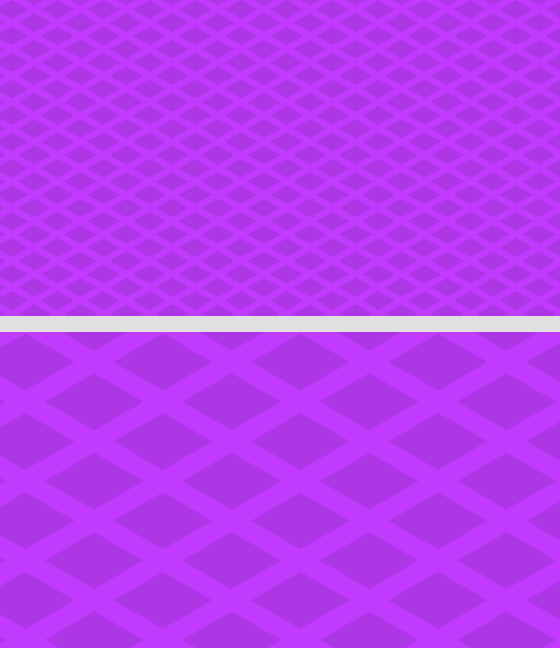
Top: the whole. Bottom: its middle third, enlarged.
A WebGL 1 fragment shader for this pattern:

```glsl
precision highp float;
// Violet lattice of two crossing sets of 30-degree bands over darker diamonds.

uniform vec2 u_resolution;

// Lengths are fractions of the canvas height.
const vec3 BAND_COLOR = vec3(0.757, 0.230, 1.0);
const vec3 DIAMOND_COLOR = vec3(0.680, 0.210, 0.902);
const float BAND_SPACING = 0.07255;
const float BAND_WIDTH = 0.0204;
const float BAND_ANGLE = 0.5235988;
const vec2 DIAMOND_CENTER = vec2(0.0370, 0.0486);

// Distance to the nearest band centerline, with cell centers at zero.
float lineDistance(float across) {
  float cell = fract(across / BAND_SPACING);
  return abs(cell - 0.5) * BAND_SPACING;
}

// Antialiased coverage of one set of parallel bands.
float bandCoverage(float across, float pixel) {
  float edge = lineDistance(across) - 0.5 * BAND_WIDTH;
  return clamp(0.5 - edge / pixel, 0.0, 1.0);
}

void main() {
  float pixel = 1.0 / u_resolution.y;
  vec2 p = gl_FragCoord.xy * pixel - DIAMOND_CENTER;

  // Coordinates across the rising and the falling bands.
  vec2 normal = vec2(sin(BAND_ANGLE), cos(BAND_ANGLE));
  float falling = bandCoverage(dot(p, normal), pixel);
  float rising = bandCoverage(dot(p, vec2(normal.x, -normal.y)), pixel);

  // Union of both sets, flat where they cross.
  float lattice = 1.0 - (1.0 - falling) * (1.0 - rising);
  gl_FragColor = vec4(mix(DIAMOND_COLOR, BAND_COLOR, lattice), 1.0);
}
```
